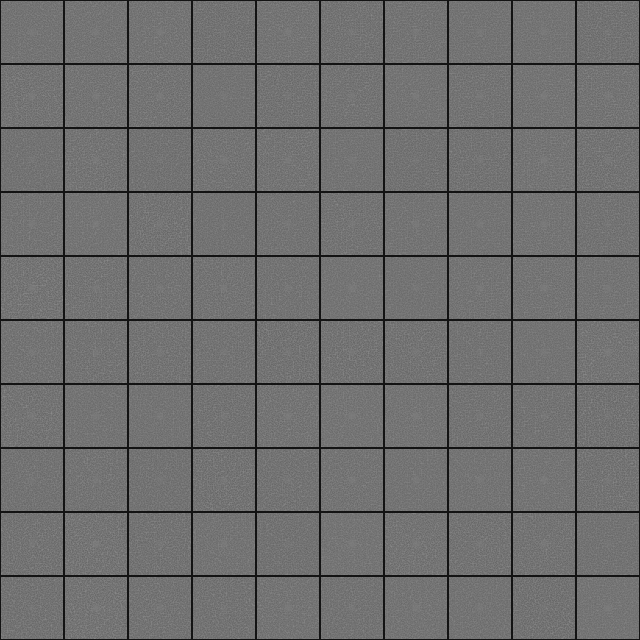
Reproduce this pattern procedurally as a WebGL 1 fragment shader.

```glsl
precision highp float;
// Ten by ten grid of grainy grey tiles with black seams and a faint pale spot in each.
uniform vec2 u_resolution;

vec2 hash2(vec2 p) {
  vec2 q = vec2(dot(p, vec2(127.1, 311.7)), dot(p, vec2(269.5, 183.3)));
  return fract(sin(q) * 43758.55);
}

// Cellular noise: distance to the nearest jittered point.
float grain(vec2 p) {
  vec2 id = floor(p);
  float nearest = 2.0;
  for (int y = -1; y <= 1; y++) {
    for (int x = -1; x <= 1; x++) {
      vec2 cell = id + vec2(float(x), float(y));
      nearest = min(nearest, distance(p, cell + hash2(cell)));
    }
  }
  return nearest;
}

void main() {
  vec2 grid = gl_FragCoord.xy / u_resolution * 10.0;
  float pixel = 10.0 / min(u_resolution.x, u_resolution.y);
  vec2 tile = floor(grid);
  vec2 local = fract(grid) - 0.5;

  // Fine speckle, with slight changes of tone and contrast per tile.
  vec2 wear = hash2(tile + 17.0);
  float speckle = (grain(grid * 41.0) - 0.45) * mix(0.09, 0.13, wear.x);

  // Soft pale spot where the grain fades out.
  float spot = smoothstep(0.09, 0.02, length(local)) * mix(0.3, 0.7, wear.y);
  float grey = 0.457 + (wear.y - 0.5) * 0.008 + speckle;
  grey = mix(grey, 0.49, spot);

  // Seams centred on the tile borders.
  vec2 toBorder = 0.5 - abs(local);
  float edge = min(toBorder.x, toBorder.y);
  float seam = 1.0 - smoothstep(-0.5, 0.5, (edge - 0.012) / pixel);
  grey = mix(grey, 0.015, seam);

  gl_FragColor = vec4(vec3(grey), 1.0);
}
```
